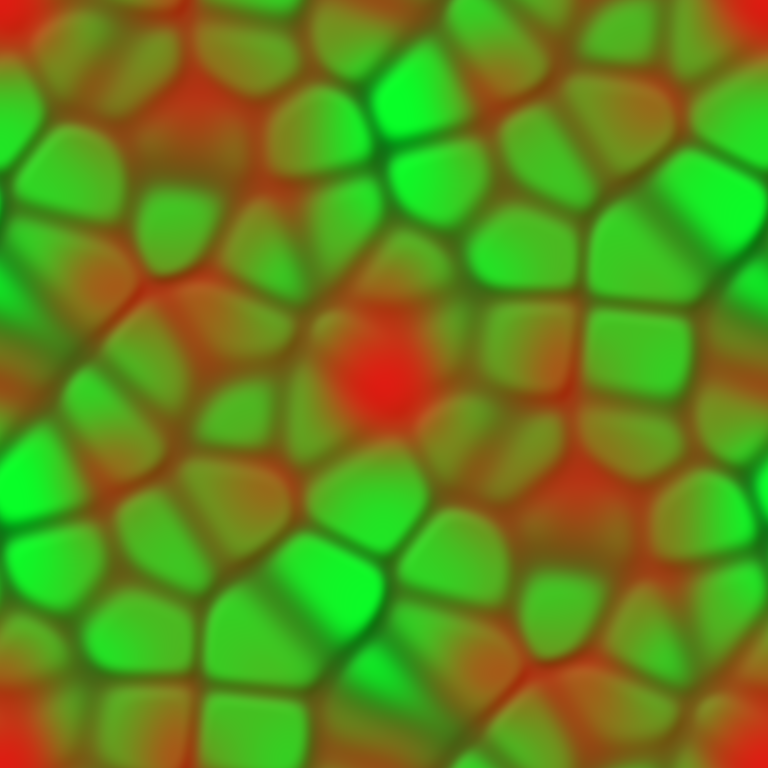
A WebGL 2 fragment shader for this texture:

```glsl
#version 300 es
precision highp float;

uniform vec2 u_resolution;
out vec4 fragColor;

// Integer hash giving two values in 0..1
vec2 hash2(vec2 id, uint seed) {
    uvec2 q = uvec2(id) * uvec2(1597u, 3812u) + seed * 7919u;
    uint h = (q.x ^ (q.y * 2663u)) * 668265u + 12345u;
    h ^= h >> 15;
    h *= 2246822u * 2u + 1u;
    h ^= h >> 13;
    h *= 32665u * 65537u;
    h ^= h >> 16;
    return vec2(h & 65535u, h >> 16) / 65535.0;
}

// Repeat grid ids so that a half-canvas diagonal step is one period
vec2 wrapId(vec2 id, float count) {
    float halfCount = 0.5 * count;
    id -= halfCount * floor(id.x / halfCount);
    return vec2(id.x, mod(id.y, count));
}

float valueNoise(vec2 p, float count, uint seed) {
    vec2 id = floor(p * count);
    vec2 f = fract(p * count);
    f = f * f * (3.0 - 2.0 * f);
    float a = hash2(wrapId(id, count), seed).x;
    float b = hash2(wrapId(id + vec2(1, 0), count), seed).x;
    float c = hash2(wrapId(id + vec2(0, 1), count), seed).x;
    float d = hash2(wrapId(id + vec2(1, 1), count), seed).x;
    return mix(mix(a, b, f.x), mix(c, d, f.x), f.y);
}

// Soft Voronoi cells: x = height (0 in the gaps), y = blended cell tone
vec2 softCells(vec2 p, float count, float sharpness) {
    vec2 id = floor(p * count);
    vec2 f = fract(p * count);
    float total = 0.0, squares = 0.0, tone = 0.0;
    for (int y = -2; y <= 2; y++) {
        for (int x = -2; x <= 2; x++) {
            vec2 offset = vec2(x, y);
            vec2 cell = wrapId(id + offset, count);
            vec2 toSeed = offset + 0.5 + 0.9 * (hash2(cell, 1u) - 0.5) - f;
            float weight = exp(-sharpness * dot(toSeed, toSeed));
            total += weight;
            squares += weight * weight;
            tone += weight * hash2(cell, 2u).x;
        }
    }
    float height = smoothstep(0.22, 0.88, squares / (total * total));
    return vec2(height, tone / total);
}

// Distance to the nearest canvas corner or the canvas centre
float hubDistance(vec2 p) {
    return min(length(p - round(p)), length(fract(p) - 0.5));
}

void main() {
    const float CELLS = 8.0;
    const float SHARPNESS = 5.8;
    const vec3 GREEN = vec3(0.03, 1.0, 0.14);
    const vec3 RED = vec3(0.9, 0.09, 0.06);

    vec2 p = gl_FragCoord.xy / u_resolution;
    vec2 cell = softCells(p, CELLS, SHARPNESS);
    float above = softCells(p + vec2(-0.004, 0.008), CELLS, SHARPNESS).x;
    float gap = 1.0 - cell.x;

    // Redness: drifting patches, cell tone and gaps, then the hubs
    float hub = hubDistance(p);
    float redness = 0.305 + 0.25 * exp(-18.0 * hub * hub);
    redness += 0.6 * (valueNoise(p, 4.0, 3u) - 0.5);
    redness += 0.5 * (valueNoise(p, 8.0, 4u) - 0.5);
    redness += 0.4 * (cell.y - 0.5) + 0.1 * gap;
    redness = smoothstep(-0.1, 1.1, redness);
    float glow = exp(-90.0 * hub * hub);
    redness = mix(redness, 0.97, glow);

    // Gaps mostly darken the green; a faint relief lights the upper rims
    vec3 color = mix(GREEN, RED, redness);
    vec3 gapTint = mix(vec3(0.95, 0.45, 0.5), vec3(1.0, 0.72, 0.85), redness);
    color *= mix(vec3(1.0), gapTint, gap * (1.0 - 0.6 * glow));
    color += 0.12 * (cell.x - above) * vec3(0.8, 1.0, 0.7);
    color.b += 0.012;
    fragColor = vec4(clamp(color, 0.0, 1.0), 1.0);
}
```
